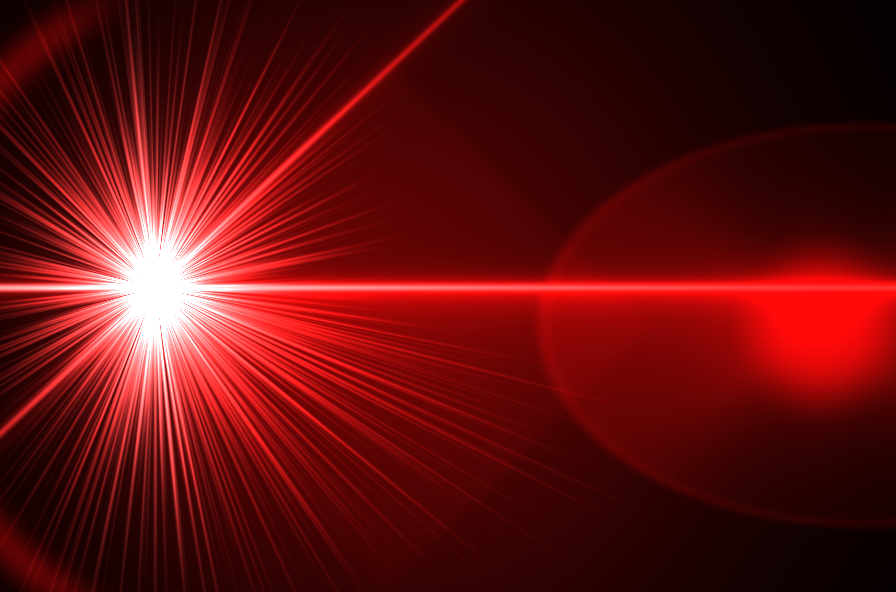
A Shadertoy shader for this background:

```glsl
// Red star burst with fine rays, crossing light beams and soft lens ghosts on black.

const float TAU = 6.2831853;
const int RAY_LAYERS = 10;

// Sine-free hash: two inputs to three values in 0..1
vec3 hash32(vec2 seed) {
    vec3 v = fract(seed.xyx * vec3(0.1031, 0.1030, 0.0973));
    v += dot(v, v.yxz + 33.33);
    return fract((v.xxy + v.yzz) * v.zyx);
}

float bell(float x, float width) {
    float t = x / width;
    return exp(-t * t);
}

// Longest reach of the rays in a direction
float rayReach(vec2 dir, float angle) {
    float lowerRight = bell(angle + 0.42, 0.36);
    return 0.27 + 0.28 * abs(dir.y) + 0.42 * lowerRight;
}

// One ring of randomly placed rays, one ray per angular cell
float rayLayer(float angle, float radius, float count, float reach, float layer, float pixel) {
    float turn = fract(angle / TAU) * count;
    vec3 rnd = hash32(vec2(floor(turn) + 7.0, layer * 19.0 + 3.0));
    float cell = TAU / count * radius;
    float offset = abs(fract(turn) - 0.5 - (rnd.x - 0.5) * 0.4) * cell;
    float width = min(max(0.001 + 0.0018 * rnd.y, 0.6 * pixel), cell * 0.25);
    float len = reach * (0.25 + 1.05 * rnd.z * rnd.z);
    float fade = pow(clamp(1.0 - radius / len, 0.0, 1.0), 1.3);
    return bell(offset, width + 1e-5) * fade * (0.25 + 0.75 * rnd.y);
}

float rayBurst(vec2 d, float pixel) {
    float radius = length(d);
    float angle = atan(d.y, d.x);
    float reach = rayReach(d / max(radius, 1e-4), angle);
    float sum = 0.0;
    for (int i = 0; i < RAY_LAYERS; i++) {
        float layer = float(i);
        sum += rayLayer(angle, radius, 61.0 + 13.0 * layer, reach, layer, pixel);
    }
    return sum;
}

// Broad red field, faint diamond ghost and left-hand arc
float backdrop(vec2 p) {
    float field = 0.28 * bell(p.x - 0.74, 0.55) * bell(p.y - 0.45, 0.65);
    vec2 q = abs(p - vec2(0.65, 0.45));
    float diamond = 0.035 * smoothstep(0.47, 0.43, q.x + q.y);
    float arc = bell(length(p - vec2(0.405, 0.476)) - 0.56, 0.035);
    return field + diamond + 0.3 * arc * smoothstep(0.27, 0.05, p.x);
}

// Large oval ghost with a rim and a hot spot fanning sideways
float ovalGhost(vec2 p) {
    float k = length((p - vec2(1.462, 0.451)) / vec2(0.553, 0.342));
    float inside = smoothstep(1.02, 0.96, k);
    vec2 d = p - vec2(1.39, 0.447);
    float r = length(d);
    float fan = mix(0.2, 1.0, smoothstep(0.98, 0.45, abs(d.y) / max(r, 1e-4)));
    fan = mix(1.0, fan, smoothstep(0.04, 0.2, r));
    float spot = 0.26 * smoothstep(0.17, 0.06, r) + 0.2 * bell(r, 0.16);
    float spread = 0.36 * exp(-r / 0.34) * fan;
    return inside * (0.03 + spread) + spot + 0.07 * bell(k - 0.985, 0.025);
}

// Horizontal beam: x is its red glow, y its white core
vec2 mainBeam(vec2 d) {
    float along = abs(d.x);
    float glow = 0.6 * exp(-abs(d.y) / 0.016);
    float under = 0.3 * smoothstep(-0.02, 0.25, d.x) * smoothstep(0.025, -0.01, d.y)
                * exp(-abs(d.y) / 0.1);
    float core = bell(d.y, 0.0055);
    float white = core * (0.8 * exp(-along / 0.75) + 0.25 * exp(-along / 0.15));
    return vec2(glow + under + 0.4 * core, white);
}

// Thin diagonal beam through the star
vec2 diagonalBeam(vec2 d) {
    vec2 axis = normalize(vec2(0.73, 0.685));
    float side = dot(d, vec2(-axis.y, axis.x));
    float along = abs(dot(d, axis));
    float core = bell(side, 0.0055);
    float glow = 0.55 * core + 0.22 * exp(-abs(side) / 0.016);
    return vec2(glow * (0.55 + 0.6 * exp(-along / 0.4)), core * 0.5 * exp(-along / 0.24));
}

void mainImage(out vec4 fragColor, in vec2 fragCoord) {
    vec2 p = fragCoord / iResolution.xy * vec2(1.515, 1.0);
    vec2 d = p - vec2(0.263, 0.514);
    float radius = length(d);
    float pixel = 1.0 / iResolution.y;

    // Rays, whitest near the core and along the vertical
    float rays = rayBurst(d, pixel);
    float upright = pow(abs(d.y) / max(radius, 1e-4), 30.0);
    float rayWhite = rays * (0.65 * exp(-radius / 0.13) + 0.07 + 0.22 * upright);

    // Star core and its haze, stronger on the right
    float oval = length(d * vec2(1.0, 0.6));
    float core = 1.6 * bell(oval, 0.026) + 0.45 * exp(-oval / 0.045);
    float haze = mix(0.22, 0.42, smoothstep(-0.1, 0.15, d.x)) * exp(-radius / 0.24);

    vec2 beams = mainBeam(d) + diagonalBeam(d);
    float red = backdrop(p) + ovalGhost(p) + haze + core + 0.75 * rays + beams.x;
    float white = core + rayWhite + beams.y;

    vec3 color = vec3(red + white, vec2(0.035 * min(red, 1.0) + white));
    fragColor = vec4(clamp(color, 0.0, 1.0), 1.0);
}
```
